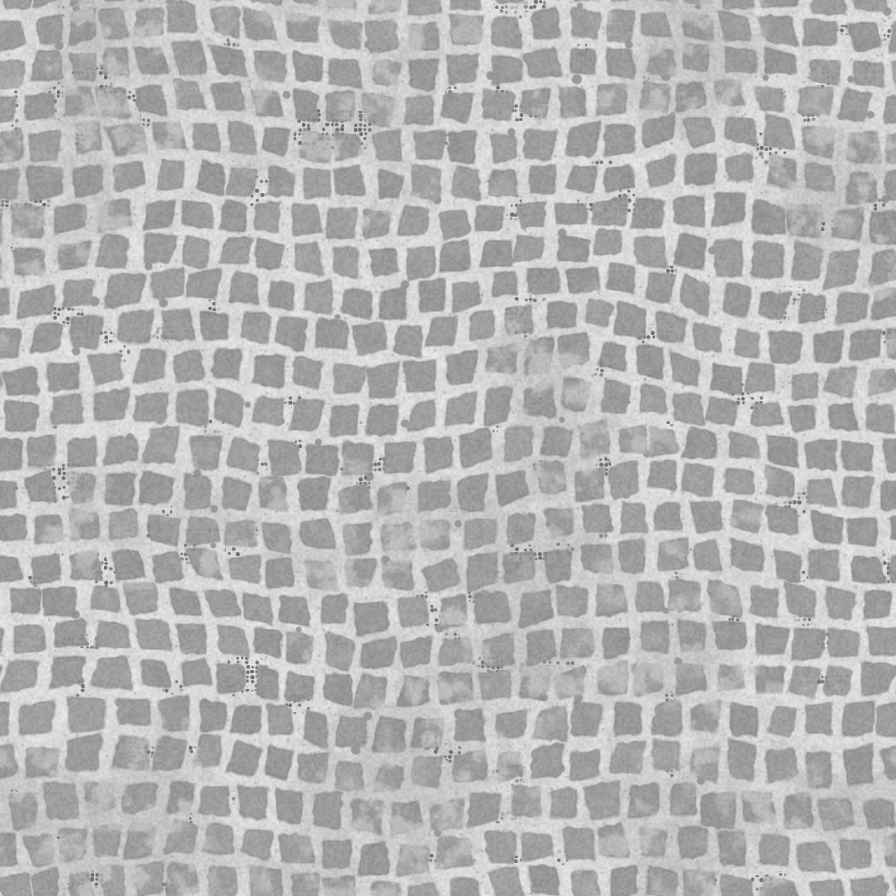
Write a WebGL 1 fragment shader that draws this texture.

```glsl
precision highp float;
uniform vec2 u_resolution;

const float STONES = 23.0; // stones across and down

float hash(vec2 p) {
  vec3 q = fract(p.xyx * 0.1031);
  q += dot(q, q.yzx + 33.33);
  return fract((q.x + q.y) * q.z);
}

// Value noise that wraps after the given number of cells
float noise(vec2 uv, float cells) {
  vec2 p = uv * cells;
  vec2 i = floor(p), f = fract(p);
  vec2 a = mod(i, cells), b = mod(i + 1.0, cells);
  f = f * f * (3.0 - 2.0 * f);
  return mix(mix(hash(a), hash(vec2(b.x, a.y)), f.x),
             mix(hash(vec2(a.x, b.y)), hash(b), f.x), f.y);
}

float fbm(vec2 uv, float cells) {
  float sum = 0.0, amp = 0.53;
  for (int i = 0; i < 4; i++) {
    sum += amp * noise(uv, cells);
    cells *= 2.0;
    amp *= 0.5;
  }
  return sum;
}

// Rounded, irregular four-sided stone: soft maximum of tilted half planes
float stoneDistance(vec2 q, vec2 id) {
  float sum = 0.0;
  for (int i = 0; i < 4; i++) {
    vec2 seed = id + 37.0 * float(i + 1);
    float angle = 1.5708 * float(i) + 0.36 * (hash(seed) - 0.5)
                + 0.24 * (hash(id + 7.3) - 0.5);
    float reach = mix(0.31, 0.44, hash(seed + 11.7));
    sum += exp(26.0 * (dot(q, vec2(cos(angle), sin(angle))) - reach));
  }
  return log(sum) / 26.0;
}

// Scattered round specks on a wrapped grid
float specks(vec2 uv, float cells, float density, float radius) {
  vec2 p = uv * cells;
  vec2 id = mod(floor(p), cells);
  vec2 jitter = 0.36 * (vec2(hash(id + 3.1), hash(id + 8.7)) - 0.5);
  float r = radius * mix(0.6, 1.1, hash(id + 5.9));
  float soft = cells / u_resolution.x;
  float disc = 1.0 - smoothstep(r - soft, r + soft, length(fract(p) - 0.5 - jitter));
  return disc * step(hash(id + 1.3), density);
}

void main() {
  vec2 uv = gl_FragCoord.xy / u_resolution;
  float pixel = STONES / u_resolution.x;

  // Gently wavering courses
  vec2 p = uv * STONES;
  p += 0.16 * sin(6.28318 * (2.0 * uv.yx + vec2(0.1, 0.4)));
  p += 0.7 * (vec2(noise(uv, 5.0), noise(uv + 0.37, 5.0)) - 0.5);
  vec2 rough = vec2(noise(uv, 138.0), noise(uv + 0.51, 138.0)) - 0.5;

  // Nearest stone
  float d = 9.0;
  vec2 stoneId = vec2(0.0);
  for (int y = -1; y <= 1; y++) {
    float row = floor(p.y) + float(y);
    float shifted = p.x + 0.8 * hash(vec2(mod(row, STONES), 61.0));
    for (int x = -1; x <= 1; x++) {
      vec2 cell = vec2(floor(shifted) + float(x), row);
      vec2 id = mod(cell, STONES);
      vec2 jitter = 0.14 * (vec2(hash(id + 2.7), hash(id + 9.2)) - 0.5);
      vec2 q = vec2(shifted, p.y) - cell - 0.5 - jitter;
      float nd = stoneDistance(q + 0.07 * rough, id);
      if (nd < d) {
        d = nd;
        stoneId = id;
      }
    }
  }
  float cover = 1.0 - smoothstep(-0.02 - pixel, 0.02 + pixel, d);

  float grain = noise(uv, 384.0) - 0.5;
  float mottle = fbm(uv, 60.0) - 0.5;
  float region = fbm(uv + 0.23, 6.0);

  // Mortar: pale grit with grey stains
  float mortar = 0.855 + 0.08 * grain + 0.09 * mottle;
  mortar -= 0.08 * smoothstep(0.53, 0.75, region + 0.5 * mottle);
  mortar = mix(mortar, 0.68, 0.6 * specks(uv, 170.0, 0.07, 0.28));
  mortar = mix(mortar, 0.60, specks(uv + 0.01 * rough.yx / STONES, 52.0, 0.035, 0.27));

  // Stone: flat grey, darker rim, lighter scuffs on worn ones
  float stone = 0.612 + 0.035 * (hash(stoneId + 4.4) - 0.5);
  stone += 0.07 * grain + 0.05 * mottle;
  stone -= 0.035 * smoothstep(-0.07, -0.02, d);
  float worn = smoothstep(0.56, 0.76, region + 0.4 * (hash(stoneId + 6.6) - 0.5));
  float scuff = smoothstep(0.42, 0.68, fbm(uv + 0.71, 52.0));
  stone = mix(stone, 0.78 + 0.06 * grain, 0.75 * worn * scuff);

  float shade = mix(mortar, stone, cover);

  // Clusters of dark lichen, mostly in the joints
  float cluster = smoothstep(0.76, 0.84, noise(uv + 0.13, 41.0))
                * smoothstep(0.45, 0.6, noise(uv + 0.67, 13.0));
  float lichen = specks(uv, 190.0, 0.55, 0.42) * cluster;
  shade = mix(shade, 0.42, lichen * (1.0 - 0.75 * cover));

  gl_FragColor = vec4(vec3(shade), 1.0);
}
```
